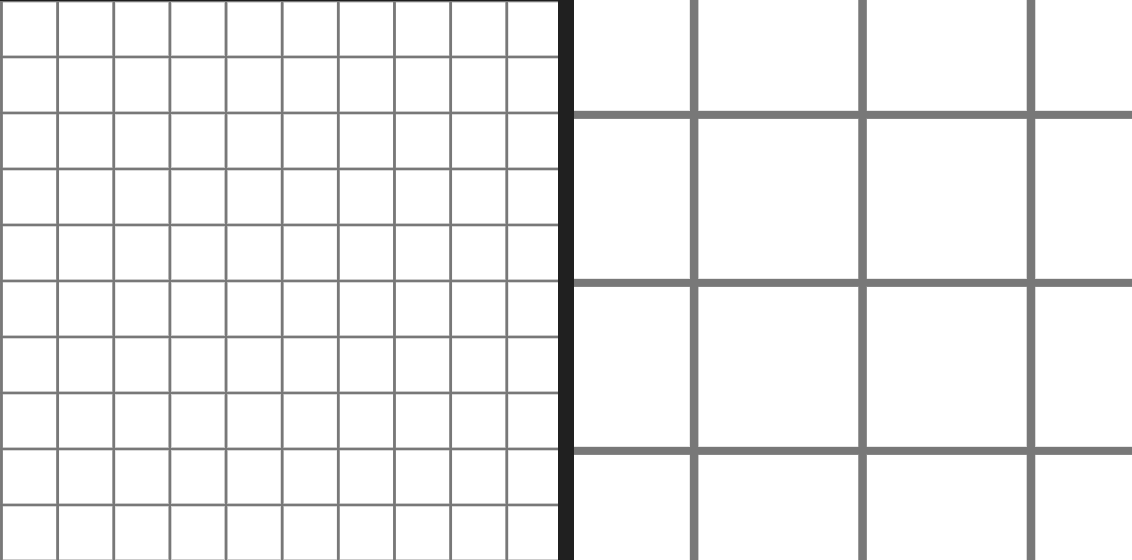
Left: the whole. Right: its middle third, enlarged.
Reproduce this pattern procedurally as a Shadertoy shader.

```glsl
// Draws a plain square grid of thin grey lines on white, with a dark strip along the top edge.

// Lengths are fractions of the canvas height.
const vec2 PITCH = vec2(0.10026, 0.1);         // spacing of vertical, horizontal lines
const vec2 FIRST_LINE = vec2(0.0026, -0.0017); // centre of the first line on each axis
const vec2 LINE_WIDTH = vec2(0.0051, 0.0048);
const float TOP_STRIP = 0.0018;

const vec3 PAPER = vec3(1.0);
const vec3 LINE_GREY = vec3(0.47);
const vec3 STRIP_DARK = vec3(0.12);

// Distance to the nearest vertical (x) and horizontal (y) line centre.
vec2 gridDistance(vec2 p) {
    vec2 cell = (p - FIRST_LINE) / PITCH;
    return abs(fract(cell + 0.5) - 0.5) * PITCH;
}

// Share of a pixel that lies inside an edge; inside is positive.
float coverage(float inside, float pixel) {
    return clamp(inside / pixel + 0.5, 0.0, 1.0);
}

void mainImage(out vec4 fragColor, in vec2 fragCoord) {
    float pixel = 1.0 / iResolution.y;
    vec2 p = fragCoord * pixel;

    // Grid lines
    vec2 inside = 0.5 * LINE_WIDTH - gridDistance(p);
    float line = max(coverage(inside.x, pixel), coverage(inside.y, pixel));
    vec3 color = mix(PAPER, LINE_GREY, line);

    // Dark strip on the top edge
    float strip = coverage(p.y - (1.0 - TOP_STRIP), pixel);
    color = mix(color, STRIP_DARK, strip);

    fragColor = vec4(color, 1.0);
}
```
